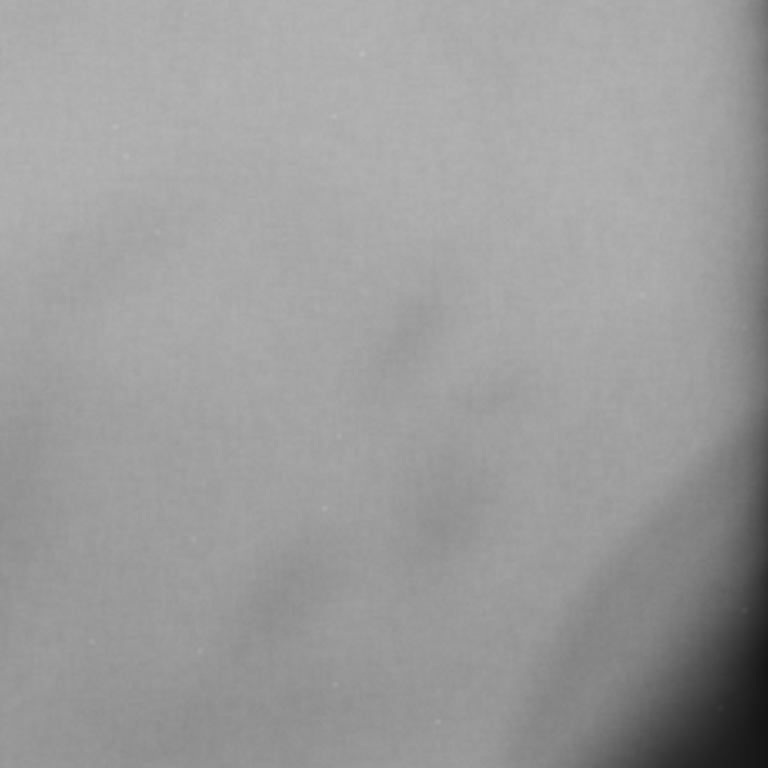
Write a Shadertoy shader that draws this texture.

```glsl
float hash(vec2 p) {
    p = fract(p * vec2(0.1031, 0.1137));
    p += dot(p, p.yx + 33.33);
    return fract((p.x + p.y) * p.x * 17.3);
}

// Smooth grain between -0.5 and 0.5
float grain(vec2 p) {
    vec2 cell = floor(p), f = fract(p);
    f = f * f * (3.0 - 2.0 * f);
    float low = mix(hash(cell), hash(cell + vec2(1, 0)), f.x);
    float high = mix(hash(cell + vec2(0, 1)), hash(cell + vec2(1, 1)), f.x);
    return mix(low, high, f.y) - 0.5;
}

// Cloudy mottling from rotated, warped sines
float mottle(vec2 p) {
    float sum = 0.0, amplitude = 0.5;
    p *= 9.0;
    for (int i = 0; i < 5; i++) {
        p += 0.6 * sin(p.yx * 0.8 + vec2(1.3, 4.1));
        sum += amplitude * sin(p.x + 0.7) * sin(p.y + 2.0);
        p = mat2(1.36, 1.12, -1.12, 1.36) * p + 2.7;
        amplitude *= 0.55;
    }
    return sum;
}

// Soft elliptical shadow, tilted by an angle
float shadow(vec2 p, vec2 center, vec2 size, float angle) {
    p -= center;
    float c = cos(angle), s = sin(angle);
    p = vec2(c * p.x + s * p.y, c * p.y - s * p.x) / size;
    return exp(-dot(p, p));
}

// Sparse faint specks, one per chosen cell
float specks(vec2 p) {
    vec2 cell = floor(p);
    vec2 center = 0.25 + 0.5 * vec2(hash(cell + 7.0), hash(cell + 19.0));
    float radius = length(fract(p) - center);
    return step(0.96, hash(cell + 3.0)) * smoothstep(0.14, 0.02, radius);
}

void mainImage(out vec4 fragColor, in vec2 fragCoord) {
    vec2 uv = fragCoord / iResolution.xy;
    float clouds = mottle(uv);
    vec2 warped = uv + 0.02 * vec2(clouds, mottle(uv + 3.7));

    // Broad light falling from the top
    float tone = mix(0.595, 0.682, smoothstep(0.0, 0.9, uv.y));
    tone += 0.016 * clouds;

    // Smoky shadows
    tone -= 0.038 * shadow(warped, vec2(0.53, 0.57), vec2(0.10, 0.04), 0.95);
    tone -= 0.030 * shadow(warped, vec2(0.65, 0.49), vec2(0.06, 0.03), 0.2);
    tone -= 0.050 * shadow(warped, vec2(0.58, 0.34), vec2(0.11, 0.06), 1.3);
    tone -= 0.048 * shadow(warped, vec2(0.38, 0.23), vec2(0.09, 0.05), 0.7);
    tone -= 0.050 * shadow(warped, vec2(0.0, 0.36), vec2(0.22, 0.08), 1.35);
    tone -= 0.025 * shadow(warped, vec2(0.15, 0.68), vec2(0.15, 0.06), 0.6);
    tone -= 0.030 * shadow(warped, vec2(0.25, 0.05), vec2(0.25, 0.08), 0.2);

    // Curved fold at the lower right
    float fold = warped.x - 0.65 - 0.1 * uv.y - 1.3 * uv.y * uv.y;
    tone -= 0.065 * smoothstep(-0.03, 0.05, fold) + 0.1 * max(fold, 0.0);

    // Dark right edge and corner
    tone -= mix(0.27, 0.20, uv.y) * exp((warped.x - 1.0) / 0.045);
    float corner = dot(warped - vec2(0.82, 0.0), vec2(0.81, -0.58));
    tone *= 1.0 - 0.72 * smoothstep(-0.1, 0.1, corner);

    // Fine grain with faint vertical and horizontal weave
    float texture_ = 0.016 * grain(uv * 230.0) + 0.012 * grain(uv * 95.0 + 11.0);
    texture_ += 0.010 * grain(uv * vec2(170, 35)) + 0.010 * grain(uv * vec2(35, 170) + 5.0);
    tone += texture_ * smoothstep(0.0, 0.5, tone);
    tone += 0.035 * specks(uv * 22.0);

    fragColor = vec4(vec3(max(tone, 0.06)), 1.0);
}
```
